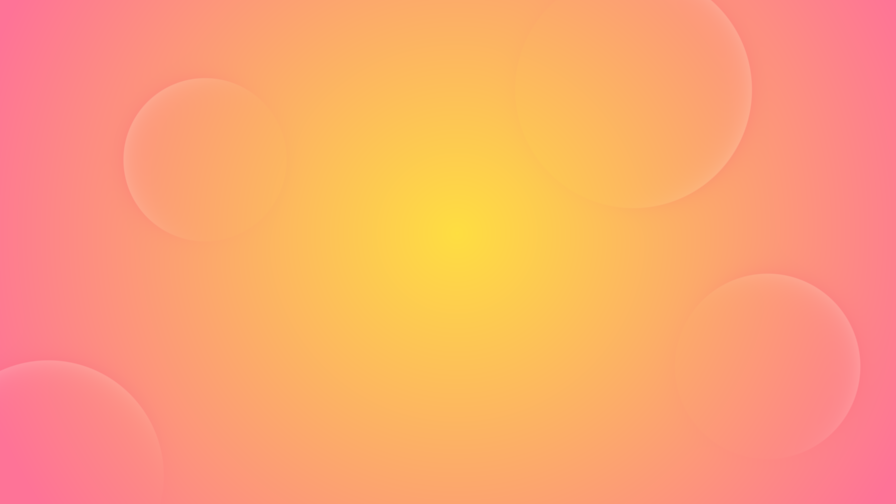
Reproduce this background procedurally as a WebGL 2 fragment shader.

```glsl
#version 300 es
precision highp float;
// Warm radial gradient with four soft embossed discs, each lit along one rim.

uniform vec2 u_resolution;
out vec4 fragColor;

// Lengths are in canvas heights, angles in radians.
const vec3 CORE_COLOR = vec3(0.997, 0.870, 0.255);
const vec3 MID_COLOR = vec3(0.988, 0.660, 0.422);
const vec3 EDGE_COLOR = vec3(0.996, 0.450, 0.592);
const vec3 SHADE_COLOR = vec3(0.97, 0.36, 0.46);
const vec3 RIM_COLOR = vec3(1.0, 0.93, 0.88);

const vec2 GLOW_CENTER = vec2(0.907, 0.537);
const float GLOW_RADIUS = 0.99;
const float RIM_WIDTH = 0.022;
const float RIM_STRENGTH = 0.20;
const float SHADE_WIDTH = 0.018;
const float SHADE_STRENGTH = 0.20;

// Each disc: center x, center y, radius, direction of its bright rim.
const int DISC_COUNT = 4;
const vec4 DISCS[DISC_COUNT] = vec4[DISC_COUNT](
    vec4(0.407, 0.683, 0.162, 2.75),
    vec4(1.257, 0.822, 0.235, 0.15),
    vec4(1.523, 0.273, 0.184, 0.55),
    vec4(0.096, 0.056, 0.229, 1.85)
);

vec3 radialGradient(vec2 p) {
    float t = clamp(distance(p, GLOW_CENTER) / GLOW_RADIUS, 0.0, 1.0);
    vec3 inner = mix(CORE_COLOR, MID_COLOR, min(t * 2.0, 1.0));
    return mix(inner, EDGE_COLOR, max(t * 2.0 - 1.0, 0.0));
}

vec3 addDisc(vec3 color, vec2 p, vec4 disc, float pixel) {
    vec2 offset = p - disc.xy;
    float dist = length(offset) - disc.z;
    float inside = 1.0 - smoothstep(-pixel, pixel, dist);

    // Fade the rim light around the disc, away from its lit direction.
    vec2 lightDir = vec2(cos(disc.w), sin(disc.w));
    float facing = dot(offset, lightDir) / max(length(offset), 0.001);
    float lit = smoothstep(-0.6, 1.0, facing);

    // Outer shadow, then inner highlight.
    float shade = exp(-max(dist, 0.0) / SHADE_WIDTH) * (1.0 - inside);
    float rim = exp(min(dist, 0.0) / RIM_WIDTH) * inside;
    color = mix(color, SHADE_COLOR, shade * SHADE_STRENGTH * mix(0.2, 1.0, lit));
    return mix(color, RIM_COLOR, rim * RIM_STRENGTH * lit);
}

void main() {
    vec2 p = gl_FragCoord.xy / u_resolution.y;
    float pixel = 1.0 / u_resolution.y;

    vec3 color = radialGradient(p);
    for (int i = 0; i < DISC_COUNT; i++) {
        color = addDisc(color, p, DISCS[i], pixel);
    }
    fragColor = vec4(color, 1.0);
}
```
